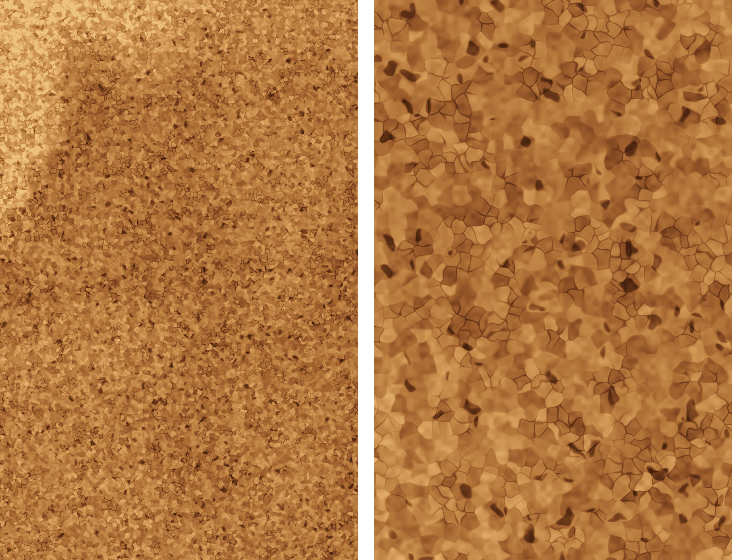
Left, the full canvas; right, a detail of the centre.
Reproduce this texture procedurally as a WebGL 1 fragment shader.

```glsl
precision highp float;
uniform vec2 u_resolution;

// Cork colours from dark to light
const vec3 CRACK = vec3(0.27, 0.13, 0.05);
const vec3 UMBER = vec3(0.48, 0.26, 0.12);
const vec3 BROWN = vec3(0.61, 0.36, 0.17);
const vec3 CORK  = vec3(0.69, 0.45, 0.22);
const vec3 TAN   = vec3(0.76, 0.53, 0.28);
const vec3 STRAW = vec3(0.84, 0.62, 0.36);
const vec3 CREAM = vec3(0.93, 0.76, 0.49);

// Sizes are counts per canvas height, strengths are in palette steps
const float GRAINS = 130.0;
const float SPECKS = 88.0;
const float FIBRES = 290.0;
const float BASE_TONE = 2.5;
const float GRAIN_CONTRAST = 2.7;
const float FIBRE_CONTRAST = 1.3;
const float FACET_CONTRAST = 0.7;
const float GAP_DEPTH = 2.0;
const float SPECK_DEPTH = 2.6;
const float SPECK_SHARE = 0.22;
const float GRAIN_SHARPNESS = 16.0;

float hash(vec2 p) {
  return fract(sin(dot(p, vec2(127.1, 311.7))) * 43758.5453);
}

vec2 hash2(vec2 p) {
  return vec2(hash(p), hash(p + 57.3));
}

float noise(vec2 p) {
  vec2 i = floor(p);
  vec2 f = fract(p);
  f = f * f * (3.0 - 2.0 * f);
  return mix(mix(hash(i), hash(i + vec2(1.0, 0.0)), f.x),
             mix(hash(i + vec2(0.0, 1.0)), hash(i + 1.0), f.x), f.y);
}

// Packed granules: x = soft tone, y = distance to the joint, z = facet slope
vec3 granules(vec2 p) {
  vec2 cell = floor(p);
  float nearest = 9.0;
  float second = 9.0;
  float weightSum = 0.0;
  vec2 sum = vec2(0.0);
  for (int y = -1; y <= 1; y++) {
    for (int x = -1; x <= 1; x++) {
      vec2 id = cell + vec2(float(x), float(y));
      vec2 away = p - id - hash2(id);
      float d = length(away);
      float weight = exp(-GRAIN_SHARPNESS * d * d);
      vec2 tilt = hash2(id + 19.7) - 0.5;
      sum += weight * vec2(hash(id + 91.3) - 0.5, dot(away, tilt));
      weightSum += weight;
      second = min(second, max(nearest, d));
      nearest = min(nearest, d);
    }
  }
  sum /= max(weightSum, 1e-6);
  return vec3(sum.x, second - nearest, sum.y);
}

// Scattered dark bark chips with ragged outlines
float specks(vec2 p, float soft) {
  vec2 cell = floor(p);
  float mask = 0.0;
  for (int y = -1; y <= 1; y++) {
    for (int x = -1; x <= 1; x++) {
      vec2 id = cell + vec2(float(x), float(y));
      vec2 away = p - id - hash2(id + 7.1);
      float angle = 6.2832 * hash(id + 33.9);
      float s = sin(angle);
      float c = cos(angle);
      away = mat2(c, -s, s, c) * away * vec2(0.75, 1.35);
      float radius = mix(0.12, 0.36, hash(id + 3.7));
      float chip = 1.0 - smoothstep(radius - soft, radius + soft, length(away));
      mask = max(mask, chip * step(hash(id + 71.9), SPECK_SHARE));
    }
  }
  return mask;
}

float blob(vec2 uv, vec2 centre, vec2 size) {
  vec2 d = (uv - centre) / size;
  return exp(-dot(d, d));
}

// Broad light: glow at the upper left, stains over the middle
float lighting(vec2 uv) {
  vec2 q = uv + 0.05 * (vec2(noise(uv * 9.0), noise(uv * 9.0 + 40.0)) - 0.5);
  float reach = mix(0.01, 0.19, smoothstep(0.5, 0.82, q.y));
  float side = (1.0 - smoothstep(reach - 0.07, reach + 0.04, q.x)) * smoothstep(0.48, 0.68, q.y);
  float top = smoothstep(0.82, 0.97, q.y) * (1.0 - 0.75 * q.x);
  float light = 1.9 * max(side, top) + 0.3 * side * top;
  light += 0.35 * blob(q, vec2(0.15, 0.2), vec2(0.3, 0.25));
  light -= 0.4 * blob(q, vec2(0.3, 0.78), vec2(0.2, 0.12));
  light -= 0.7 * blob(q, vec2(0.58, 0.4), vec2(0.13, 0.26));
  light -= 0.7 * blob(q, vec2(0.1, 0.485), vec2(0.35, 0.028));
  light -= 0.4 * blob(q, vec2(0.75, 0.55), vec2(0.35, 0.03));
  light -= 0.4 * smoothstep(0.75, 1.0, q.x);
  return light + 0.7 * (noise(uv * vec2(5.0, 8.0) + 12.0) - 0.5);
}

vec3 palette(float t) {
  vec3 c = mix(CRACK, UMBER, clamp(0.5 * t + 1.0, 0.0, 1.0));
  c = mix(c, BROWN, clamp(t, 0.0, 1.0));
  c = mix(c, CORK, clamp(t - 1.0, 0.0, 1.0));
  c = mix(c, TAN, clamp(t - 2.0, 0.0, 1.0));
  c = mix(c, STRAW, clamp(t - 3.0, 0.0, 1.0));
  return mix(c, CREAM, clamp(t - 4.0, 0.0, 1.0));
}

void main() {
  vec2 uv = gl_FragCoord.xy / u_resolution;
  vec2 p = gl_FragCoord.xy / u_resolution.y;
  float pixel = 1.0 / u_resolution.y;

  // Bent coordinates give the granules uneven outlines
  vec2 bend = vec2(noise(p * 170.0), noise(p * 170.0 + 31.0)) - 0.5;
  vec3 grain = granules(p * GRAINS + 0.6 * bend);
  float gapWidth = 0.12 + 0.5 * pixel * GRAINS;
  float gap = 1.0 - smoothstep(0.0, gapWidth, grain.y);
  gap *= smoothstep(0.4, 0.8, noise(p * 75.0 + 5.0));
  float chips = specks(p * SPECKS + 0.5 * bend, 0.05 + 0.6 * pixel * SPECKS);

  float tone = BASE_TONE + lighting(uv);
  tone += GRAIN_CONTRAST * grain.x + FACET_CONTRAST * grain.z;
  tone += FIBRE_CONTRAST * (noise(p * FIBRES) - 0.5);
  tone -= GAP_DEPTH * gap + SPECK_DEPTH * chips;
  gl_FragColor = vec4(palette(tone), 1.0);
}
```
